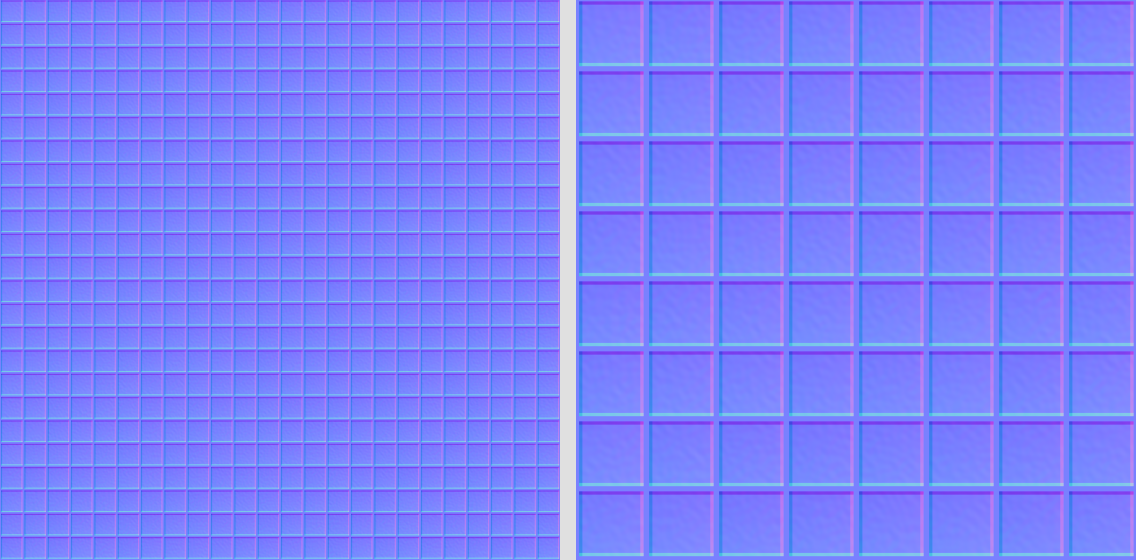
Left, the full canvas; right, a detail of the centre.
Give the GLSL for this texture map, as a WebGL 2 fragment shader.

```glsl
#version 300 es
precision highp float;

uniform vec2 u_resolution;
out vec4 fragColor;

const float TILE_COUNT = 24.0;
const float GRAIN_PER_TILE = 9.0;
const float GRAIN_SLOPE = 0.035;
const float TILT_VARIATION = 0.025;

// Tile extent inside its cell, and the width of its bevels
const vec2 TILE_MIN = vec2(0.045, 0.055);
const vec2 TILE_MAX = vec2(0.965, 0.98);
const float BEVEL_WIDTH = 0.046;

// Slopes of the bevels and of the gently domed face
const vec2 BEVEL_SLOPE_LOW = vec2(-0.50, 0.58);
const vec2 BEVEL_SLOPE_HIGH = vec2(0.48, -0.52);
const vec2 FACE_TILT = vec2(-0.035, 0.015);
const vec2 FACE_CURVE = vec2(0.13, -0.20);
const vec2 GROUT_SLOPE = vec2(-0.05, 0.01);

vec2 hash22(vec2 p) {
    vec3 q = fract(p.xyx * vec3(0.1031, 0.1030, 0.0973));
    q += dot(q, q.yzx + 33.33);
    return fract((q.xx + q.yz) * q.zy);
}

float cornerNoise(vec2 corner, vec2 offset) {
    return dot(hash22(corner) * 2.0 - 1.0, offset);
}

float gradientNoise(vec2 p) {
    vec2 i = floor(p);
    vec2 f = p - i;
    vec2 w = f * f * f * (f * (f * 6.0 - 15.0) + 10.0);
    vec2 dx = vec2(1.0, 0.0);
    vec2 dy = vec2(0.0, 1.0);
    float low = mix(cornerNoise(i, f), cornerNoise(i + dx, f - dx), w.x);
    float high = mix(cornerNoise(i + dy, f - dy), cornerNoise(i + 1.0, f - 1.0), w.x);
    return mix(low, high, w.y);
}

// Central difference of the noise height
vec2 noiseSlope(vec2 p, float stepSize) {
    vec2 e = vec2(stepSize, 0.0);
    return vec2(gradientNoise(p + e.xy) - gradientNoise(p - e.xy),
                gradientNoise(p + e.yx) - gradientNoise(p - e.yx)) / (2.0 * stepSize);
}

// Share of a pixel that lies between two edges, per axis
vec2 coverage(vec2 p, vec2 low, vec2 high, vec2 pixel) {
    vec2 overlap = min(p + 0.5 * pixel, high) - max(p - 0.5 * pixel, low);
    return clamp(overlap / pixel, 0.0, 1.0);
}

vec2 faceSlope(vec2 cell, vec2 tileId, vec2 grainPoint) {
    vec2 dome = FACE_TILT + (cell - 0.5) * FACE_CURVE;
    vec2 tilt = (hash22(tileId + 7.0) - 0.5) * TILT_VARIATION;
    return dome + tilt + GRAIN_SLOPE * noiseSlope(grainPoint, 0.25);
}

vec2 tileSlope(vec2 cell, vec2 tileId, vec2 grainPoint, vec2 pixel) {
    // Flat grout around the face
    vec2 inside = coverage(cell, TILE_MIN, TILE_MAX, pixel);
    vec2 slope = mix(GROUT_SLOPE, faceSlope(cell, tileId, grainPoint), inside.x * inside.y);

    // Bevels along the four sides, ending at the tile corners
    vec2 lowBevel = coverage(cell, TILE_MIN, TILE_MIN + BEVEL_WIDTH, pixel);
    vec2 highBevel = coverage(cell, TILE_MAX - BEVEL_WIDTH, TILE_MAX, pixel);
    vec2 bevel = lowBevel * BEVEL_SLOPE_LOW + highBevel * BEVEL_SLOPE_HIGH;
    return slope + bevel * inside.yx;
}

vec3 encodeNormal(vec2 slope) {
    return normalize(vec3(slope, 1.0)) * 0.5 + 0.5;
}

void main() {
    vec2 grid = gl_FragCoord.xy / u_resolution * TILE_COUNT;
    vec2 pixel = TILE_COUNT / u_resolution;
    vec2 slope = tileSlope(fract(grid), floor(grid), grid * GRAIN_PER_TILE, pixel);
    fragColor = vec4(encodeNormal(slope), 1.0);
}
```
